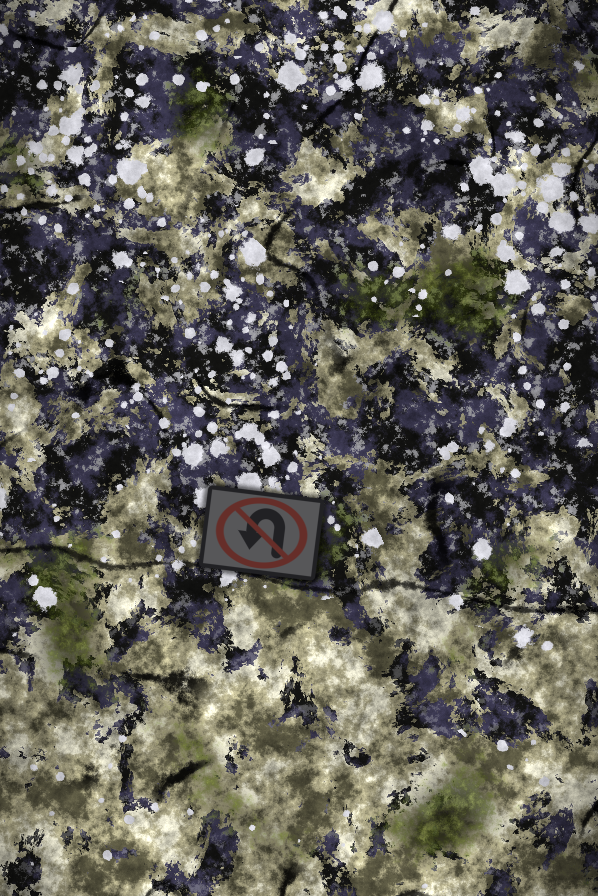
A WebGL 1 fragment shader for this texture:

```glsl
precision highp float;
// Weathered stone wall with violet-black lichen, white lichen spots, cracks and a small tilted road sign.
uniform vec2 u_resolution;

const vec3 SOOT = vec3(0.07, 0.07, 0.065);
const vec3 VIOLET = vec3(0.22, 0.21, 0.30);
const vec3 ASH = vec3(0.49, 0.49, 0.50);
const vec3 OLIVE = vec3(0.33, 0.32, 0.24);
const vec3 TAN = vec3(0.62, 0.60, 0.48);
const vec3 PALE = vec3(0.82, 0.81, 0.73);
const vec3 WHITE = vec3(0.86, 0.86, 0.89);
const vec3 MOSS = vec3(0.17, 0.20, 0.05);
const vec3 PLATE = vec3(0.34, 0.34, 0.35);
const vec3 SIGN_DARK = vec3(0.13, 0.13, 0.14);
const vec3 SIGN_RED = vec3(0.40, 0.18, 0.16);
const float LEDGE_HEIGHT = 0.53;
const float COVER_UPPER = 0.40;   // lichen bias above the ledge
const float COVER_LOWER = -0.80;  // lichen bias below the ledge
const vec2 SIGN_CENTER = vec2(0.4375, 0.607);
const vec2 SIGN_HALF = vec2(0.098, 0.069);
const vec2 SIGN_AXIS = vec2(0.992, -0.124);

vec2 hash2(vec2 p) {
  vec3 q = fract(p.xyx * vec3(0.1031, 0.1030, 0.0973));
  q += dot(q, q.yzx + 33.33);
  return fract((q.xx + q.yz) * q.zy);
}

float corner(vec2 cell, vec2 offset) {
  float a = 6.2832 * hash2(cell).x;
  return dot(vec2(cos(a), sin(a)), offset);
}

float gradientNoise(vec2 p) {
  vec2 i = floor(p), f = fract(p);
  vec2 w = f * f * f * (f * (f * 6.0 - 15.0) + 10.0);
  vec2 e = vec2(1.0, 0.0);
  return mix(mix(corner(i, f), corner(i + e, f - e), w.x),
             mix(corner(i + e.yx, f - e.yx), corner(i + 1.0, f - 1.0), w.x), w.y);
}

// Fractal noise scaled to a spread of about one.
float fbm(vec2 p) {
  float sum = 0.0, amp = 3.0;
  for (int i = 0; i < 6; i++) {
    sum += amp * gradientNoise(p);
    p = mat2(1.68, 1.26, -1.26, 1.68) * p + 17.3;
    amp *= 0.67;
  }
  return sum;
}

// Ragged round spots, one per cell, kept with the given chance.
float spots(vec2 p, float chance, float ragged) {
  vec2 cell = floor(p);
  float cover = 0.0;
  for (int y = -1; y <= 1; y++) {
    for (int x = -1; x <= 1; x++) {
      vec2 id = cell + vec2(float(x), float(y));
      vec2 pick = hash2(id + 71.0);
      float d = length(p - id - hash2(id + 9.0)) + 0.08 * ragged;
      float radius = mix(0.14, 0.48, pick.y * pick.y);
      cover = max(cover, step(pick.x, chance) * smoothstep(0.06, -0.06, d - radius));
    }
  }
  return cover;
}

float fill(float d) {
  float soft = 0.75 / u_resolution.x;
  return smoothstep(soft, -soft, d);
}

float segment(vec2 p, vec2 a, vec2 b) {
  vec2 ab = b - a;
  return length(p - a - ab * clamp(dot(p - a, ab) / dot(ab, ab), 0.0, 1.0));
}

vec3 drawSign(vec3 color, vec2 p) {
  vec2 d = p - SIGN_CENTER;
  vec2 q = vec2(dot(d, SIGN_AXIS), dot(d, vec2(-SIGN_AXIS.y, SIGN_AXIS.x)));
  vec2 b = abs(q) - SIGN_HALF + 0.008;
  float box = length(max(b, 0.0)) + min(max(b.x, b.y), 0.0) - 0.008;
  color *= 1.0 - 0.5 * smoothstep(0.012, 0.0, box);
  color = mix(color, SIGN_DARK, fill(box));
  color = mix(color, PLATE, fill(box + 0.007));
  // Hooked arrow
  vec2 h = q - vec2(0.006, 0.010);
  float hook = h.y > 0.0 ? abs(length(h) - 0.023) : segment(vec2(abs(h.x), h.y), vec2(0.023, 0.0), vec2(0.023, h.x > 0.0 ? -0.04 : -0.008));
  vec2 tip = h - vec2(-0.023, -0.040);
  float head = max(abs(tip.x) * 0.8 - tip.y * 0.6, tip.y - 0.030);
  color = mix(color, SIGN_DARK, fill(min(hook - 0.009, head)));
  // Ring and slash
  vec2 e = q * vec2(0.77, 1.0);
  float ring = abs(length(e) - 0.054) - 0.005;
  float slash = max(abs(e.x + e.y) * 0.707 - 0.004, length(e) - 0.054);
  return mix(color, SIGN_RED, fill(min(ring, slash)));
}

void main() {
  vec2 p = gl_FragCoord.xy / u_resolution.x;
  vec2 warp = vec2(gradientNoise(p * 7.0), gradientNoise(p * 7.0 + 40.0));
  float broad = gradientNoise(p * 3.2 + 5.0);
  float grain = fbm(p * 34.0 + 60.0);
  float ledge = p.y - LEDGE_HEIGHT - 0.04 * warp.x - 0.10 * (0.5 - p.x);
  float upper = smoothstep(-0.06, 0.08, ledge + 0.15 * broad);

  // Bare stone
  float stoneTone = fbm(p * 9.0 + 20.0) + 0.25 * grain;
  vec3 color = mix(OLIVE, TAN, smoothstep(-1.5, 0.0, stoneTone));
  color = mix(color, PALE, smoothstep(0.0, 1.4, stoneTone));

  // Dark lichen crust with ashen flecks
  float cover = fbm(p * 8.0 + 0.5 * warp) + 0.35 * grain + mix(COVER_LOWER, COVER_UPPER, upper) + 1.2 * broad;
  vec3 crust = mix(SOOT, VIOLET, smoothstep(-0.8, 0.9, fbm(p * 13.0 + 90.0)));
  crust = mix(crust, ASH, smoothstep(0.6, 1.6, grain) * mix(0.4, 0.9, upper));
  color = mix(color, crust, smoothstep(-0.18, 0.22, cover));

  // Relief, moss and cracks
  color *= 1.0 + 0.12 * grain + 0.35 * gradientNoise(p * 5.0 + 31.0);
  float moss = smoothstep(0.28, 0.5, gradientNoise(p * 4.5 + 77.0) + 0.06 * grain);
  color = mix(color, MOSS * (1.0 + 0.4 * grain), 0.7 * moss);
  vec2 bent = p * vec2(4.2, 2.6) + 0.35 * warp;
  float crack = abs(gradientNoise(bent + 12.0)) + 0.008 * grain;
  float crackMask = smoothstep(-0.1, 0.2, gradientNoise(p * 5.5 + 51.0));
  color *= 1.0 - 0.85 * crackMask * smoothstep(0.035, 0.005, crack);
  color *= 1.0 - 0.7 * smoothstep(0.008, 0.001, abs(ledge) + 0.002 * grain);

  // White lichen spots in clusters
  float cluster = smoothstep(-0.25, 0.4, gradientNoise(p * 4.0 + 23.0)) * mix(0.15, 1.0, upper);
  float white = max(spots(p * 21.0, 0.32 * cluster, grain), spots(p * 48.0 + 13.0, 0.34 * cluster, grain));
  color = mix(color, WHITE * (1.0 + 0.05 * grain), white);

  // Shaded edges
  vec2 side = abs(p - vec2(0.5, 0.75)) / vec2(0.5, 0.75);
  color *= 1.0 - 0.35 * smoothstep(0.75, 1.15, length(side * vec2(0.9, 0.65)));
  gl_FragColor = vec4(clamp(drawSign(color, p), 0.0, 1.0), 1.0);
}
```
